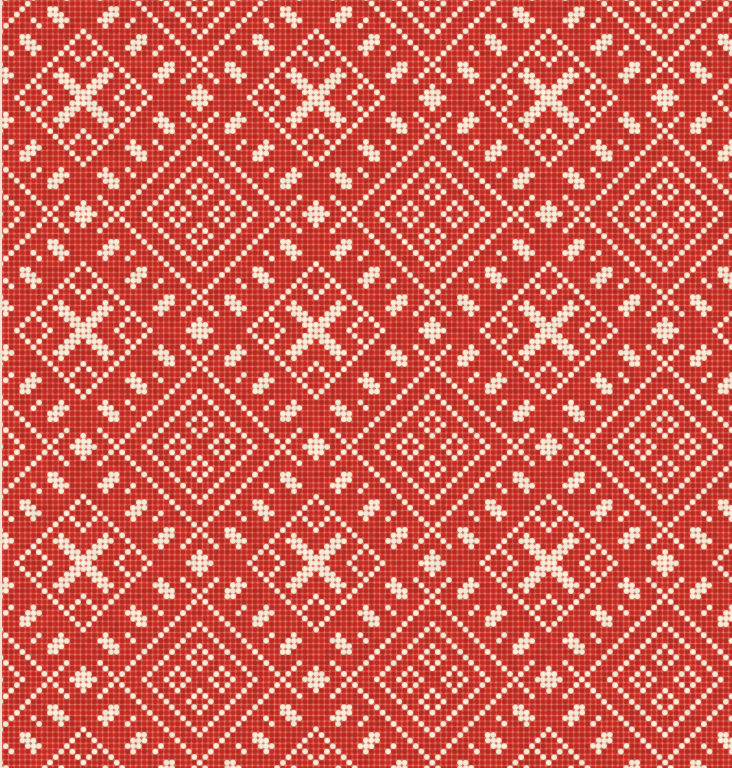
Give the GLSL for this pattern, as a Shadertoy shader.

```glsl
// Red beaded cloth with cream crosses, stars, bars and nested diamonds
#define PERIOD 0.303              // repeat size, in canvas heights
#define BEADS 42.0                // beads per repeat
#define CENTER vec2(0.4115, 0.5697) // middle of one cross
#define BEAD_RADIUS 0.53          // cream bead radius, in beads
#define BEAD_SOFT 0.13            // softness of bead rims
#define WEAR 0.10                 // tone change between beads
#define JITTER 0.07               // placement change between beads
#define EDGE 0.0027               // pale strip at the left border
#define RED vec3(0.75, 0.16, 0.13)
#define GAP vec3(0.87, 0.46, 0.40)
#define CREAM vec3(0.95, 0.89, 0.81)

float hash(vec2 p) {
    vec3 q = fract(vec3(p.xyx) * 0.1031);
    q += dot(q, q.yzx + 33.33);
    return fract((q.x + q.y) * q.z);
}

bool isAt(float a, float b) { return abs(a - b) < 0.5; }

float diamond(vec2 p) { return abs(p.x) + abs(p.y); }

// True where the bead at this integer cell is cream
bool isCream(vec2 cell) {
    float halfSpan = 0.5 * BEADS;
    vec2 a = abs(mod(cell + halfSpan, BEADS) - halfSpan);
    vec2 b = halfSpan - a;
    float ring = a.x + a.y;
    float farRing = b.x + b.y;
    float side = abs(a.x - a.y);

    // Cross, its frame and the four inward chevrons
    bool crossMotif = (side < 1.5 && ring < 9.5) || isAt(ring, 12.0)
        || (isAt(side, 6.0) && ring < 12.5);

    // Nested diamonds with four small flowers
    vec2 petal = vec2(max(b.x, b.y) - 4.0, min(b.x, b.y));
    bool diamonds = isAt(farRing, 10.0) || isAt(farRing, 15.0)
        || isAt(diamond(petal), 2.0);

    // Band of radial bars, with short teeth between them
    float along = abs(mod(side + 5.0, 10.0) - 5.0);
    bool bars = along < 1.5 && side < 13.0 && ring > 16.5 && ring < 22.5;
    bool teeth = isAt(along, 5.0) && (isAt(ring, 21.0) || isAt(ring, 23.0));
    bool crossing = isAt(side, 15.0) && ring > 20.5;

    // Stars where the bands meet
    bool star = min(diamond(vec2(a.x, b.y)), diamond(vec2(b.x, a.y))) < 2.5;
    return crossMotif || diamonds || bars || teeth || crossing || star;
}

void mainImage(out vec4 fragColor, in vec2 fragCoord) {
    vec2 uv = fragCoord / iResolution.y;
    float scale = BEADS / PERIOD;
    float pixel = scale / iResolution.y;
    vec2 p = (uv - CENTER) * scale;
    vec2 cell = floor(p + 0.5);
    float soft = max(BEAD_SOFT, 0.6 * pixel);

    // Red beads with paler gaps at their corners
    float tone = 1.0 + WEAR * (hash(cell) - 0.5);
    float gap = smoothstep(0.28, 0.72, length(p - cell));
    vec3 color = mix(RED, GAP, gap) * tone;

    // Cream beads, merging where they touch
    float cover = 0.0;
    float shade = 0.0;
    for (int y = -1; y <= 1; y++) {
        for (int x = -1; x <= 1; x++) {
            vec2 id = cell + vec2(x, y);
            if (!isCream(id)) continue;
            vec2 shift = JITTER * (vec2(hash(id + 7.0), hash(id + 19.0)) - 0.5);
            float d = length(p - id - shift);
            float bead = 1.0 - smoothstep(BEAD_RADIUS - soft, BEAD_RADIUS + soft, d);
            cover += bead;
            shade = max(shade, 1.0 - smoothstep(0.2, 0.75, d));
        }
    }
    vec3 cream = CREAM * mix(0.91, 1.03, shade) * (1.0 + 0.5 * (tone - 1.0));
    color = mix(color, cream, min(cover, 1.0));

    // Pale selvage
    float selvage = 1.0 - smoothstep(-0.5, 0.5, (uv.x - EDGE) * iResolution.y);
    color = mix(color, CREAM, selvage);
    fragColor = vec4(clamp(color, 0.0, 1.0), 1.0);
}
```
